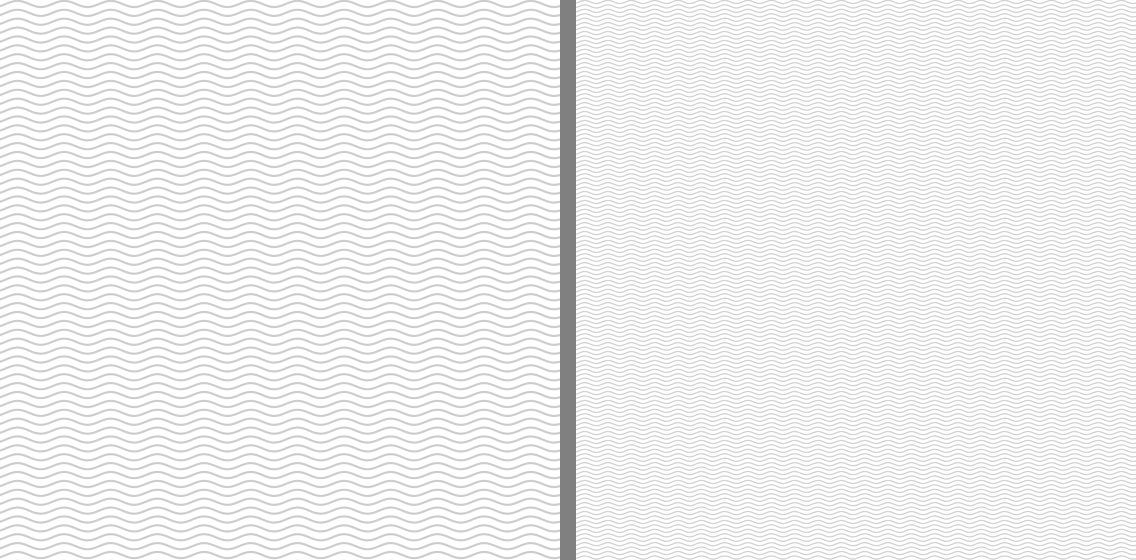
Left, the tile; right, the same tile 2 across and 2 down.
This pattern is drawn by a WebGL 2 fragment shader. Its source:

```glsl
#version 300 es
precision highp float;

#define WAVES_ACROSS 12.0
#define ROWS_DOWN 63.0
#define CREST_PHASE 0.375
#define ROW_PHASE 0.555
#define AMPLITUDE 0.345
#define HALF_WIDTH 0.12
#define SOFTNESS 0.075
#define PAPER_COLOR vec3(1.0)
#define LINE_COLOR vec3(0.80)

uniform vec2 u_resolution;
out vec4 fragColor;

const float TAU = 6.283185;

// Distance to the nearest wavy line, in row heights
float waveDistance(vec2 uv) {
    float angle = TAU * (uv.x * WAVES_ACROSS - CREST_PHASE);
    float row = uv.y * ROWS_DOWN - ROW_PHASE - AMPLITUDE * cos(angle);
    float offset = abs(fract(row + 0.5) - 0.5);

    // Slope correction keeps the stroke width even along the curve
    float slope = AMPLITUDE * TAU * WAVES_ACROSS / ROWS_DOWN * sin(angle);
    return offset / sqrt(1.0 + slope * slope);
}

void main() {
    vec2 uv = gl_FragCoord.xy / u_resolution;

    // Soft stroke edge, never narrower than a pixel
    float pixel = ROWS_DOWN / u_resolution.y;
    float blur = max(SOFTNESS, 0.5 * pixel);
    float ink = 1.0 - smoothstep(HALF_WIDTH - blur, HALF_WIDTH + blur, waveDistance(uv));

    fragColor = vec4(mix(PAPER_COLOR, LINE_COLOR, ink), 1.0);
}
```
